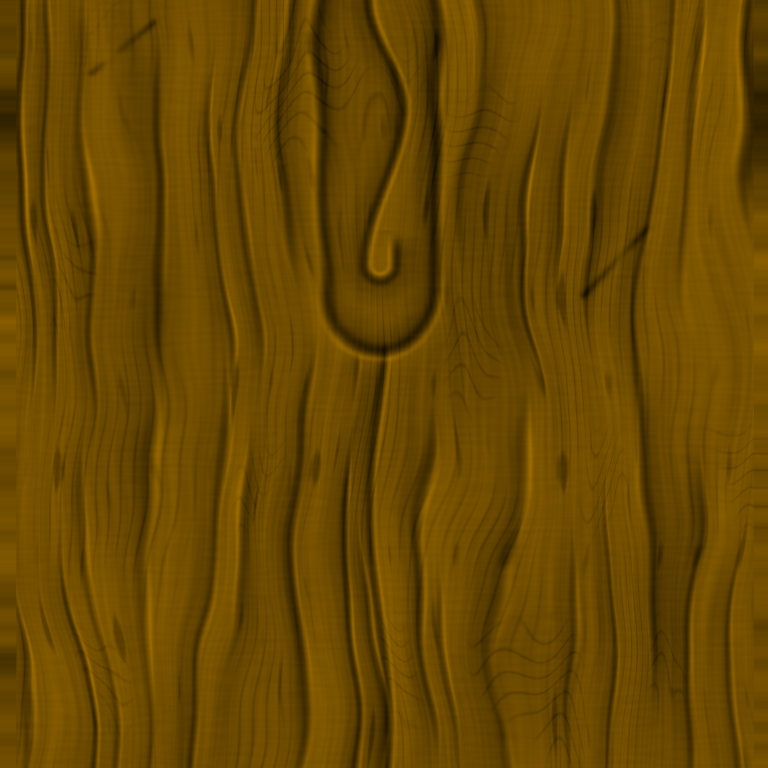
This texture is drawn by a Shadertoy shader. Its source:

```glsl
float hash(vec2 p) {
    return fract(sin(dot(p, vec2(127.1, 311.7))) * 43758.545);
}

vec2 gradient(vec2 cell) {
    float angle = 6.2832 * hash(cell);
    return vec2(cos(angle), sin(angle));
}

float gnoise(vec2 p) {
    vec2 i = floor(p), f = fract(p);
    vec2 u = f * f * f * (f * (f * 6.0 - 15.0) + 10.0);
    vec2 e = vec2(1.0, 0.0);
    float low = mix(dot(gradient(i), f), dot(gradient(i + e), f - e), u.x);
    float high = mix(dot(gradient(i + e.yx), f - e.yx), dot(gradient(i + 1.0), f - 1.0), u.x);
    return mix(low, high, u.y);
}

float bell(float x) {
    return exp(-x * x);
}

// Carved line: dark cut, soft shadow before it, raised bright lip after it
float groove(float d, float w, float lip) {
    float shadow = 0.075 * bell((d + 0.010) / 0.016);
    float swell = 0.035 * bell((d - 0.020) / 0.014);
    return swell - shadow - 0.19 * bell(d / w) + lip * bell((d - 1.7 * w) / (0.55 * w));
}

float segment(vec2 p, vec2 a, vec2 b) {
    vec2 pa = p - a, ba = b - a;
    return length(pa - ba * clamp(dot(pa, ba) / dot(ba, ba), 0.0, 1.0));
}

// Fine fibres, contour lines and short cracks; x follows the bent wood
float grain(vec2 p) {
    float tone = 0.055 * gnoise(vec2(p.x * 18.0, p.y * 2.0));
    tone += 0.045 * gnoise(vec2(p.x * 75.0, p.y * 4.0));
    tone += 0.040 * gnoise(vec2(p.x * 210.0, p.y * 7.0));
    tone += 0.022 * gnoise(vec2(p.x * 25.0, p.y * 190.0));

    float fibre = p.x * 75.0 + 2.5 * gnoise(vec2(p.x * 9.0, p.y * 3.0));
    float fibreMask = smoothstep(-0.1, 0.3, gnoise(vec2(p.x * 13.0, p.y * 4.0) + 31.0));
    tone -= 0.065 * fibreMask * bell((fract(fibre) - 0.5) / 0.11);

    float arch = p.y * 30.0 + 4.0 * gnoise(vec2(p.x * 19.0, p.y * 5.0) + 7.0);
    float archMask = smoothstep(0.18, 0.38, gnoise(vec2(p.x * 9.0, p.y * 4.0) + 53.0));
    tone -= 0.06 * archMask * bell((fract(arch) - 0.5) / 0.08);

    tone -= 0.12 * smoothstep(0.36, 0.56, gnoise(vec2(p.x * 60.0, p.y * 9.0) + 17.0));
    return tone;
}

// Curled groove: a leaning stem that ends in a small hook
float curl(vec2 p) {
    float stem = 0.473 + 0.05 * smoothstep(0.655, 0.86, p.y) - 0.045 * smoothstep(0.86, 1.0, p.y);
    float d = p.x - stem, strength = 1.0;
    if (p.y < 0.655) {
        d = 0.022 - length(p - vec2(0.495, 0.655));
    } else if (p.x > 0.495 && p.y < 0.70) {
        d = 0.517 - p.x;
        strength = 1.0 - smoothstep(0.67, 0.70, p.y);
    }
    return strength * groove(d, 0.006, 0.14);
}

void mainImage(out vec4 fragColor, in vec2 fragCoord) {
    vec2 uv = fragCoord / iResolution.xy;
    // Both side margins are smeared sideways
    vec2 p = vec2(clamp(uv.x, 0.021, 0.981), uv.y);
    float margin = step(0.0005, abs(uv.x - p.x));

    float bend = 0.065 * gnoise(vec2(p.x * 5.0, p.y * 2.6) + 3.0)
               + 0.012 * gnoise(vec2(p.x * 9.0, p.y * 8.0));
    vec2 wood = vec2(p.x - bend, p.y);
    float tone = 0.437 + grain(wood);
    tone += 0.07 * gnoise(p * vec2(6.0, 2.5) + 11.0);

    // Deep rounded fold near the centre
    vec2 q = p - vec2(0.492, 0.625);
    float fold = length(vec2(q.x, min(q.y, 0.0))) - 0.072 + 0.022 * gnoise(p * 7.0);
    float outside = smoothstep(0.0, 0.03, fold);

    // Long tapering grooves, two staggered ones in each column
    for (int i = 0; i < 34; i++) {
        float id = float(i), column = floor(id * 0.5), side = mod(id, 2.0);
        float r = hash(vec2(id, 4.0)), s = hash(vec2(id, 9.0));
        float x = (column + 0.5 + 0.65 * (r - 0.5)) / 17.0;
        float middle = 0.2 + 0.6 * side + 0.25 * (s - 0.5);
        float reach = 0.17 + 0.22 * hash(vec2(id, 15.0));
        float mask = smoothstep(0.0, 0.13, reach - abs(p.y - middle)) * outside;
        float d = wood.x - x + 0.012 * gnoise(vec2(p.y * 5.0, id * 7.3));
        float vary = gnoise(vec2(p.y * 6.0, id * 3.7 + 0.5));
        float w = mix(0.0015, 0.0035 + 0.0035 * s, mask) * (1.0 + 0.5 * vary);
        float lip = max(0.0, 0.10 + 0.28 * vary);
        tone += mask * (0.55 + 0.45 * r) * groove(d * (s > 0.8 ? -1.0 : 1.0), w, lip);
    }

    tone += groove(fold, 0.008, 0.10 + 0.12 * gnoise(p * 9.0));
    float tail = p.x - 0.493 - 0.013 * sin(p.y * 11.0 + 1.0);
    tone += (1.0 - smoothstep(0.52, 0.56, p.y)) * groove(tail, 0.005, 0.12);
    if (p.y > 0.58) tone += curl(p);

    // Slanted nicks
    float nick = min(segment(p, vec2(0.76, 0.615), vec2(0.86, 0.72)),
                     segment(p, vec2(0.12, 0.905), vec2(0.20, 0.97)));
    tone -= 0.16 * bell(nick / 0.005) * smoothstep(-0.4, 0.2, gnoise(p * 25.0));

    tone += margin * 0.10 * gnoise(vec2(step(0.5, uv.x) * 5.0 + 0.5, p.y * 45.0));
    tone = clamp(tone, 0.09, 0.68);
    fragColor = vec4(tone * vec3(1.0, 0.685, 0.0), 1.0);
}
```
